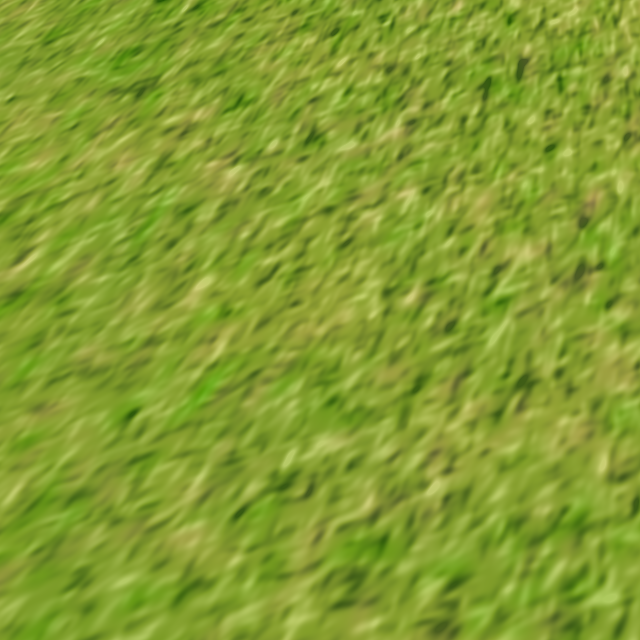
Reproduce this texture procedurally as a three.js fragment shader.

```glsl
// Sunlit mown lawn seen at a slant, with soft blades leaning up to the right.
// Randomly toned, stretched Gaussian blades are summed on a receding ground plane;
// the sums drive a shadow-to-highlight ramp and a drift from green to straw.

varying vec2 vUv;

const float HORIZON = 1.9;      // height of the vanishing line, in canvas units
const float LEAN = 0.73;        // mean blade direction, in radians
const float LEAN_SPREAD = 0.9;  // full range of blade directions
const int BLADES_PER_CELL = 4;

const vec3 SHADOW = vec3(0.31, 0.42, 0.11);
const vec3 GRASS = vec3(0.525, 0.620, 0.175);
const vec3 HIGHLIGHT = vec3(0.70, 0.77, 0.37);
const vec3 STRAW_SHIFT = vec3(0.075, 0.005, 0.065);
const vec3 PATCH_SHIFT = vec3(0.075, 0.025, 0.035);

// Four random values from 0 to 1, without sine
vec4 hash4(vec2 p) {
  vec4 q = fract(p.xyxy * vec4(0.1031, 0.1030, 0.0973, 0.1099));
  q += dot(q, q.wzxy + 33.33);
  return fract((q.xxyz + q.yzzw) * q.zywx);
}

// Smooth value noise from -1 to 1
float valueNoise(vec2 p) {
  vec2 cell = floor(p);
  vec2 f = fract(p);
  f = f * f * (3.0 - 2.0 * f);
  float low = mix(hash4(cell).x, hash4(cell + vec2(1.0, 0.0)).x, f.x);
  float high = mix(hash4(cell + vec2(0.0, 1.0)).x, hash4(cell + 1.0).x, f.x);
  return 2.0 * mix(low, high, f.y) - 1.0;
}

// Ground position: detail shrinks evenly towards the horizon
vec2 groundPosition(vec2 uv) {
  float depth = HORIZON - uv.y;
  return vec2((uv.x - 0.5) / depth, -log(depth));
}

// Soft blade of the given half length and half width
float blade(vec2 offset, float angle, vec2 size) {
  vec2 axis = vec2(cos(angle), sin(angle));
  vec2 local = vec2(dot(offset, axis), dot(offset, vec2(-axis.y, axis.x)));
  local /= size;
  return exp(-dot(local, local));
}

// Sum of scattered blades with tones from -1 to 1; size is in cells
float bladeField(vec2 ground, float density, vec2 size, float seed) {
  vec2 p = ground * density + 60.0;
  vec2 home = floor(p);
  float sum = 0.0;
  for (int y = -1; y <= 1; y++) {
    for (int x = -1; x <= 1; x++) {
      vec2 cell = home + vec2(float(x), float(y));
      for (int i = 0; i < BLADES_PER_CELL; i++) {
        vec4 rnd = hash4(cell + seed + 37.31 * float(i));
        float angle = LEAN + LEAN_SPREAD * (rnd.z - 0.5);
        sum += (2.0 * rnd.w - 1.0) * blade(p - cell - rnd.xy, angle, size);
      }
    }
  }
  return sum;
}

// Ramp from shaded gaps through plain grass to lit blades
vec3 grassRamp(float tone) {
  vec3 lower = mix(GRASS, SHADOW, clamp(-tone, 0.0, 1.3));
  return mix(lower, HIGHLIGHT, clamp(tone, 0.0, 1.2));
}

void main() {
  vec2 ground = groundPosition(vUv);

  // Blade relief: main, fine and long thin blades
  float tone = bladeField(ground, 28.0, vec2(0.40, 0.115), 3.17);
  tone += 0.65 * bladeField(ground, 43.0, vec2(0.38, 0.150), 11.43);
  tone += 0.45 * bladeField(ground, 21.0, vec2(0.42, 0.070), 23.71);
  tone *= mix(0.75, 1.05, smoothstep(0.0, 0.6, vUv.x));

  // Colour drift: small tufts and broad, faint patches
  float straw = bladeField(ground, 19.0, vec2(0.40, 0.18), 41.29);
  float patches = valueNoise(ground * 9.0 + 20.0);
  patches += 0.6 * valueNoise(ground * 21.0 + 50.0);

  vec3 color = grassRamp(tone);
  color += STRAW_SHIFT * straw + PATCH_SHIFT * 0.5 * patches;
  gl_FragColor = vec4(clamp(color, 0.0, 1.0), 1.0);
}
```
